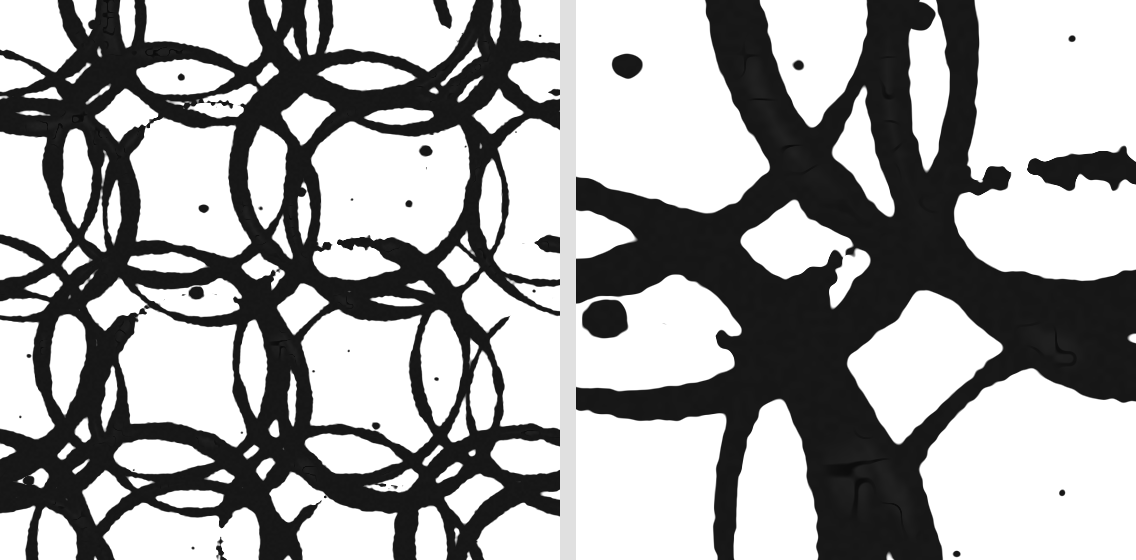
Left: the whole. Right: its middle third, enlarged.
Write a Shadertoy shader that draws this pattern.

```glsl
#define PITCH vec2(0.333, 0.341)
#define ORIGIN vec2(0.306, 0.700)
#define ROW_SKEW 0.016
#define LAYER_SHIFT vec2(0.068, -0.074)
#define RADII vec2(0.209, 0.192)
#define HALF_WIDTH 0.0122
#define POOLING 0.006
#define DROP_CELLS 10.0
#define DROP_CHANCE 0.32
#define INK 0.09
#define TAU 6.2831853

float hash(vec2 p) {
    vec3 q = fract(p.xyx * 0.1031);
    q += dot(q, q.yzx + 33.33);
    return fract((q.x + q.y) * q.z);
}

vec4 hash4(vec2 p) {
    return vec4(hash(p + 11.3), hash(p + 47.7), hash(p + 83.1), hash(p + 129.9));
}

float noise(vec2 p) {
    vec2 i = floor(p), f = fract(p);
    f = f * f * (3.0 - 2.0 * f);
    return mix(mix(hash(i), hash(i + vec2(1, 0)), f.x),
               mix(hash(i + vec2(0, 1)), hash(i + vec2(1, 1)), f.x), f.y);
}

float smoothMin(float a, float b, float k) {
    float h = max(k - abs(a - b), 0.0) / k;
    return min(a, b) - 0.25 * h * h * k;
}

// Signed distance to one stamped ring with uneven ink
float ring(vec2 p, vec2 id, float layer) {
    vec4 rnd = hash4(id + 37.0 * layer + 20.0);
    vec2 center = ORIGIN + layer * LAYER_SHIFT + PITCH * id;
    center += vec2(ROW_SKEW * id.y, 0.0) + 0.014 * (rnd.xy - 0.5);

    vec2 q = p - center + 1e-5;
    float dist = length(q);
    vec2 dir = q / dist;
    float angle = atan(q.y, q.x);
    float radius = mix(RADII.x, RADII.y, layer) + 0.004 * sin(2.0 * angle + TAU * rnd.z);

    // Pressure swells slowly round the ring, with small bulges
    float swell = 1.0 + 0.38 * sin(angle + TAU * rnd.w) + 0.30 * sin(2.0 * angle + TAU * rnd.x);
    swell += 0.8 * (noise(dir * 2.5 + rnd.xy * 60.0 + 20.0) - 0.5);
    swell += 0.5 * (noise(dir * 9.0 + rnd.zw * 60.0 + 20.0) - 0.5);
    float d = abs(dist - radius) - HALF_WIDTH * max(swell, 0.32);

    // Dry arc breaking into specks on some rings
    float dryAngle = mix(1.2, 4.2, rnd.y);
    float dry = smoothstep(0.82, 0.91, cos(angle - dryAngle)) * step(0.45, rnd.z);
    float specks = 0.6 * noise(p * 150.0) + 0.4 * noise(p * 45.0);
    return d + dry * (0.004 + 0.020 * specks);
}

// Two offset grids of rings, pooled where they cross
float rings(vec2 p) {
    float d = 1.0;
    for (int layer = 0; layer < 2; layer++) {
        vec2 local = p - ORIGIN - float(layer) * LAYER_SHIFT;
        float row = round(local.y / PITCH.y);
        float column = round((local.x - ROW_SKEW * row) / PITCH.x);
        for (int y = -1; y <= 1; y++) {
            for (int x = -1; x <= 1; x++) {
                vec2 id = vec2(column, row) + vec2(x, y);
                d = smoothMin(d, ring(p, id, float(layer)), POOLING);
            }
        }
    }
    return d;
}

// Sparse round spatter
float droplets(vec2 p) {
    vec2 cell = floor(p * DROP_CELLS);
    vec4 rnd = hash4(cell + 300.0);
    vec2 q = p - (cell + 0.2 + 0.6 * rnd.xy) / DROP_CELLS;
    float size = 0.0015 + 0.011 * rnd.z * rnd.z * rnd.z;
    float d = length(q * vec2(1.0 - 0.2 * rnd.x, 1.0)) - size;
    return rnd.w < DROP_CHANCE ? d : 1.0;
}

void mainImage(out vec4 fragColor, in vec2 fragCoord) {
    vec2 p = fragCoord / iResolution.y;
    float edge = 0.9 / iResolution.y;

    float d = min(rings(p), droplets(p));
    d += 0.0022 * (noise(p * 170.0) - 0.5);
    float cover = 1.0 - smoothstep(-edge, edge, d);

    // Faint sheen and cracks where the ink lies thick
    float thick = smoothstep(-0.007, -0.016, d);
    float patches = smoothstep(0.55, 0.8, noise(p * 13.0 + 7.0));
    float crack = 1.0 - smoothstep(0.02, 0.07, abs(noise(p * 75.0) - 0.5));
    float ink = INK + 0.012 * (noise(p * 240.0) - 0.5);
    ink += thick * patches * (0.035 - 0.08 * crack);

    fragColor = vec4(vec3(mix(1.0, ink, cover)), 1.0);
}
```
